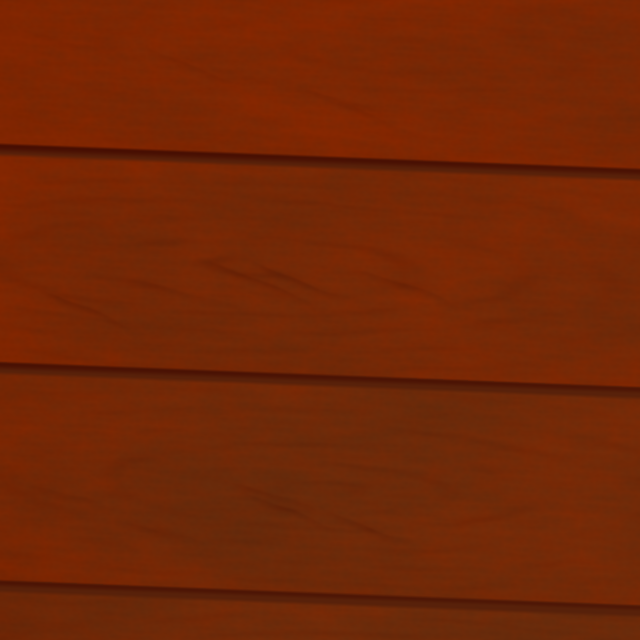
A Shadertoy shader for this texture:

```glsl
// Red-stained lap siding: wide boards, slightly tilted, split by thin shadowed seams.
// Each board gets its own stretched cellular mottling, sine-warped oval grain and
// a few slanting dark streaks, over a slow drift from red to brown stain.

const vec3 RED_STAIN   = vec3(0.512, 0.148, 0.002);
const vec3 BROWN_STAIN = vec3(0.422, 0.174, 0.045);
const vec3 DARK_GRAIN  = vec3(0.320, 0.085, 0.010);
const vec3 SEAM_SHADOW = vec3(0.265, 0.045, 0.004);
const vec3 SEAM_LIP    = vec3(0.340, 0.128, 0.038);

const float BOARD_HEIGHT = 0.341;
const float TOP_SEAM     = 0.775;
const float TILT         = 0.039;
const float SEAM_WIDTH   = 0.0185;

vec2 hash2(vec2 p) {
    vec2 h = vec2(dot(p, vec2(127.1, 311.7)), dot(p, vec2(269.5, 183.3)));
    return fract(sin(h) * 43758.5);
}

// Distance to the nearest scattered cell point, about 0 to 1
float cellular(vec2 p) {
    vec2 cell = floor(p), f = fract(p);
    float nearest = 2.0;
    for (int j = -1; j <= 1; j++)
    for (int i = -1; i <= 1; i++) {
        vec2 o = vec2(i, j);
        vec2 d = o + hash2(cell + o) - f;
        nearest = min(nearest, dot(d, d));
    }
    return sqrt(nearest);
}

// Smooth irregular drift, about -1 to 1
float waves(vec2 p, float seed) {
    float sum = 0.0, amp = 0.5;
    for (int i = 0; i < 4; i++) {
        sum += amp * sin(p.x + seed + 1.7 * sin(p.y + seed * 1.3));
        p = mat2(1.5, 1.1, -1.1, 1.5) * p + 2.3;
        amp *= 0.55;
    }
    return sum;
}

// Nested flat ovals around a centre, fading outwards
float ovalGrain(vec2 p, vec2 centre, float seed) {
    vec2 q = (p - centre) / vec2(0.30, 0.055);
    float r = length(q) + 0.10 * waves(p * vec2(8.0, 20.0), seed);
    float line = pow(0.5 + 0.5 * sin(r * 12.0 + seed), 4.0);
    return line * exp(-0.40 * r);
}

// Tapered, gently bent dark mark running down to the right
float streak(vec2 p, vec2 start, float len, float width, float seed) {
    float t = (p.x - start.x) / len;
    float bend = 0.006 * sin(t * 4.0 + seed) + 0.0015 * sin(t * 13.0 + seed);
    float d = p.y - start.y + 0.30 * len * t + bend;
    float taper = smoothstep(0.0, 0.25, t) * (1.0 - smoothstep(0.5, 1.0, t));
    float edge = d > 0.0 ? width : width * 2.0;
    return taper * exp(-d * d / (edge * edge));
}

float streaks(vec2 p, float row) {
    float sum = 0.0;
    for (int i = 0; i < 5; i++) {
        vec2 a = hash2(vec2(float(i) + 3.0, row * 7.0 + 1.0));
        vec2 b = hash2(vec2(row * 5.0 + 2.0, float(i) + 9.0));
        vec2 start = vec2((float(i) + a.x) * 0.115, mix(0.10, 0.20, a.y));
        sum += streak(p, start, mix(0.14, 0.24, b.x), 0.0035, b.y * 6.0)
             * mix(0.4, 1.0, b.y);
    }
    return min(sum, 1.0);
}

vec3 boardColour(vec2 uv, vec2 p, float row) {
    float seed = 4.1 * row + 2.0;
    vec2 shifted = p + vec2(seed, seed * 0.37);

    // Stain: redder at the top, left end and lower lip, browner in the middle
    float blotch = 0.6 * waves(shifted * vec2(7.0, 13.0), seed)
                 + 0.5 * (cellular(shifted * vec2(10.0, 22.0)) - 0.5);
    float mottle = cellular(shifted * vec2(38.0, 52.0)) - 0.5;
    vec2 fromMiddle = (uv - vec2(0.52, 0.30)) / vec2(0.38, 0.30);
    float red = 0.24 + 0.55 * uv.y + 0.32 * exp(-uv.x * 6.0)
              + 0.28 * exp(-p.y * 22.0) - 0.14 * exp(-dot(fromMiddle, fromMiddle))
              + 0.27 * blotch + 0.34 * mottle;
    vec3 colour = mix(BROWN_STAIN, RED_STAIN, clamp(red, 0.0, 1.0));

    // Faint fibres and speckle, and uneven shading towards the lower left
    float fibre = cellular(shifted * vec2(9.0, 90.0)) - 0.5;
    float speckle = cellular(shifted * vec2(85.0, 110.0)) - 0.5;
    float corner = exp(-3.0 * length(uv * vec2(1.0, 0.8)));
    colour *= 1.0 + 0.040 * fibre + 0.030 * speckle + 0.045 * blotch - 0.07 * corner;

    // Ovals and streaks, worn away in patches
    vec2 centre = vec2(0.5 + 0.12 * sin(seed), 0.165);
    float patches = smoothstep(0.15, 0.75, cellular(shifted * vec2(7.0, 20.0)));
    float strength = row < -0.5 ? 1.0 : 0.5;
    float mark = 0.24 * ovalGrain(p, centre, seed) * patches
               + 0.38 * streaks(p, row) * mix(0.5, 1.0, patches);
    return mix(colour, DARK_GRAIN, clamp(mark * strength, 0.0, 1.0));
}

// Thin shadow under the upper board above a flat brown lip; depth runs downwards
vec3 addSeam(vec3 colour, float depth, float x, float row, float aa) {
    float band = smoothstep(-aa, aa, depth)
               * (1.0 - smoothstep(SEAM_WIDTH - 0.005, SEAM_WIDTH + 0.003, depth));
    float lit = clamp(0.10 + 0.40 * x - 0.30 * row, 0.0, 1.0);
    float shade = 1.0 - smoothstep(0.003, mix(0.017, 0.010, lit), depth);
    vec3 seam = mix(SEAM_LIP, SEAM_SHADOW, shade * mix(1.0, 0.50, lit));
    return mix(colour, seam, band * 0.96);
}

void mainImage(out vec4 fragColor, in vec2 fragCoord) {
    vec2 uv = fragCoord / iResolution.xy;
    float aa = max(1.0 / iResolution.y, 0.0030);
    float height = uv.y + TILT * uv.x - TOP_SEAM;
    float row = floor(height / BOARD_HEIGHT);
    vec2 p = vec2(uv.x, height - row * BOARD_HEIGHT);

    vec3 colour = boardColour(uv, p, row);
    // Signed depth below the closest seam, whichever side it lies on
    float seamRow = floor(height / BOARD_HEIGHT + 0.5);
    colour = addSeam(colour, seamRow * BOARD_HEIGHT - height, uv.x, seamRow, aa);
    fragColor = vec4(colour, 1.0);
}
```
